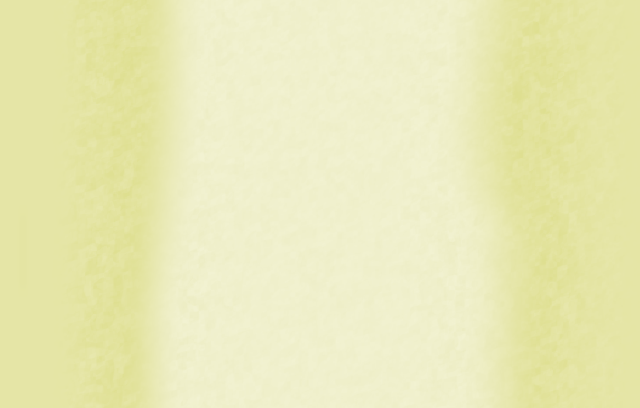
Give the GLSL for this background, as a WebGL 1 fragment shader.

```glsl
precision highp float;
// Cream parchment panel between two mottled olive-yellow side bands.

uniform vec2 u_resolution;

#define CREAM vec3(0.941, 0.941, 0.804)
#define STRAW vec3(0.898, 0.898, 0.650)
#define OLIVE vec3(0.876, 0.878, 0.580)
#define PATCH_SCALE 44.0
#define BAND_GRAIN 1.45
#define CREAM_GRAIN 0.075
#define EDGE_WOBBLE 0.010
#define EDGE_GRAIN 0.024

float hash(vec2 p) {
  return fract(sin(dot(p, vec2(127.1, 311.7))) * 43758.5453);
}

// Value noise; a small softness gives flat, block-like cells.
float noise(vec2 p, float softness) {
  vec2 cell = floor(p);
  vec2 f = smoothstep(0.5 - softness, 0.5 + softness, fract(p));
  float low = mix(hash(cell), hash(cell + vec2(1.0, 0.0)), f.x);
  float high = mix(hash(cell + vec2(0.0, 1.0)), hash(cell + vec2(1.0)), f.x);
  return mix(low, high, f.y);
}

// Layered patches with upright sides and slanted tops, centred on zero.
float mottle(vec2 p) {
  float sum = 0.0;
  float weight = 0.5;
  vec2 q = p * PATCH_SCALE;
  for (int i = 0; i < 3; i++) {
    float sway = 0.5 * noise(q * vec2(0.3, 0.7) + 7.0, 0.5);
    float lift = noise(q * 0.8 + 31.0, 0.5);
    vec2 slanted = vec2(q.x + sway, q.y - 0.25 * q.x + lift);
    sum += weight * (noise(slanted, 0.13) - 0.5);
    q = q * 1.63 + 19.3;
    weight *= 0.72;
  }
  return sum;
}

void main() {
  vec2 uv = gl_FragCoord.xy / u_resolution;
  vec2 p = gl_FragCoord.xy / u_resolution.y;
  float grain = mottle(p);
  float wobble = EDGE_WOBBLE * (noise(p * 9.0, 0.5) - 0.5);
  float x = uv.x + wobble;

  // Inner edges of the bands drift with height.
  float leftEdge = mix(0.222, 0.248, smoothstep(0.2, 0.8, uv.y));
  float rightEdge = mix(0.835, 0.800, smoothstep(0.36, 0.64, uv.y));
  rightEdge += 0.016 * smoothstep(0.70, 1.0, uv.y);
  float leftX = x + EDGE_GRAIN * grain;
  float rightX = x - EDGE_GRAIN * grain;
  float leftBand = 1.0 - smoothstep(leftEdge - 0.026, leftEdge + 0.066, leftX);
  float rightBand = smoothstep(rightEdge - 0.118, rightEdge + 0.012, rightX);
  float band = max(leftBand, rightBand);

  // Olive deepens toward the panel and fades to plain outer margins.
  float leftDepth = smoothstep(0.08, 0.215, x) * leftBand;
  float rightDepth = (1.0 - smoothstep(0.825, 0.95, x)) * rightBand;
  float depth = max(leftDepth, rightDepth);
  float rough = smoothstep(0.075, 0.15, uv.x);
  rough *= 1.0 - 0.5 * smoothstep(0.86, 0.94, uv.x);
  rough *= 1.0 - 0.8 * smoothstep(0.95, 0.99, uv.x);

  float shade = 0.62 * depth + BAND_GRAIN * rough * grain;

  // Faint vertical smear in the left margin.
  float smear = 1.0 - smoothstep(0.003, 0.010, abs(uv.x - 0.036));
  smear *= smoothstep(0.26, 0.32, uv.y) * (1.0 - smoothstep(0.44, 0.51, uv.y));
  shade += 0.16 * smear;

  vec3 bandColor = STRAW + (OLIVE - STRAW) * shade;

  // The panel keeps a faint trace of the patches, stronger near its sides.
  float side = smoothstep(0.10, 0.27, abs(uv.x - 0.5));
  float trace = CREAM_GRAIN * (1.0 + side) * grain;
  vec3 creamColor = mix(CREAM, STRAW, 0.02 + 0.07 * side) - trace * vec3(0.2, 0.2, 0.5);

  gl_FragColor = vec4(mix(creamColor, bandColor, band), 1.0);
}
```
